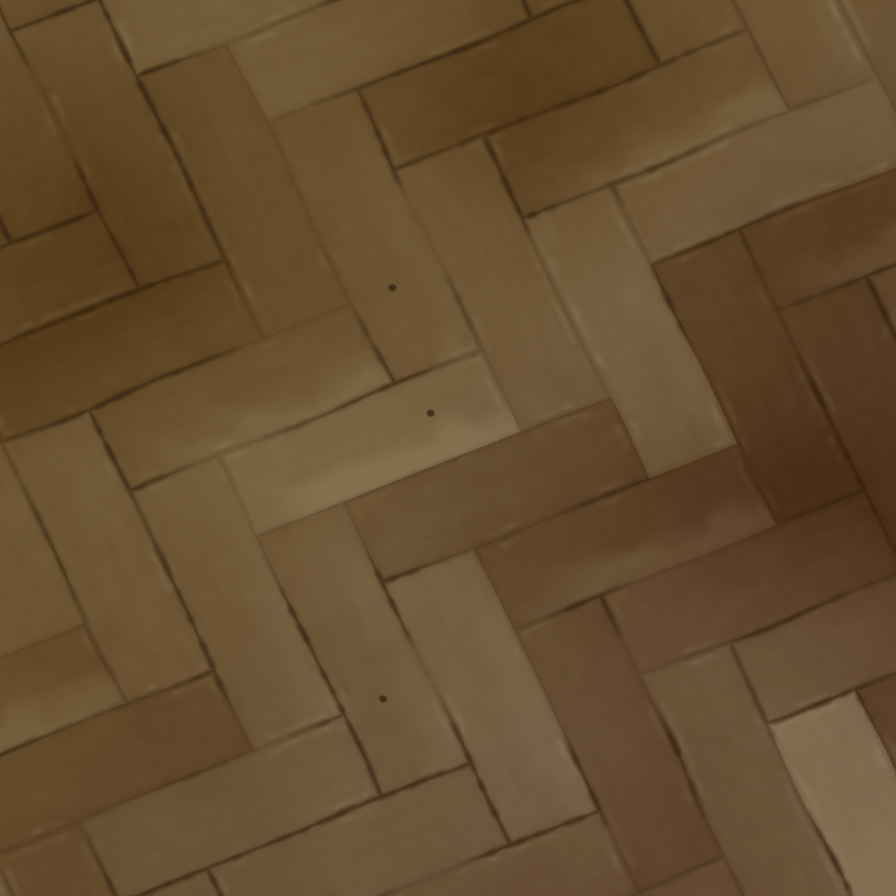
Reproduce this texture procedurally as a Shadertoy shader.

```glsl
#define AXIS_U vec2(0.0986, 0.0390)
#define AXIS_V vec2(0.0440, -0.0911)
#define ANCHOR vec2(0.156, 0.914)
#define FALLING_LENGTH 3.2
#define MID_WOOD vec3(0.404, 0.309, 0.189)
#define TONE_STEP vec3(0.088, 0.096, 0.092)
#define SEAM_COLOR vec3(0.18, 0.11, 0.05)
#define SEAM_HALF 0.03
#define BLOCK_VARIATION 0.6
#define GRAIN_AMOUNT 0.2

float hash(vec2 p) {
    vec3 q = fract(vec3(p.xyx) * 0.1031);
    q += dot(q, q.yzx + 33.33);
    return fract((q.x + q.y) * q.z);
}

float noise(vec2 p) {
    vec2 i = floor(p), f = fract(p);
    f = f * f * (3.0 - 2.0 * f);
    return mix(mix(hash(i), hash(i + vec2(1, 0)), f.x),
               mix(hash(i + vec2(0, 1)), hash(i + vec2(1, 1)), f.x), f.y);
}

float fbm(vec2 p) {
    float sum = 0.0, amp = 0.5;
    for (int i = 0; i < 4; i++) {
        sum += amp * noise(p);
        p = p * 2.03 + 17.0;
        amp *= 0.5;
    }
    return sum;
}

float spot(vec2 p, vec2 center, float radius) {
    vec2 d = (p - center) / radius;
    return exp(-dot(d, d));
}

// Broad shade and light over the floor
float lighting(vec2 p) {
    float shade = 1.05 * spot(p, vec2(0.10, 0.74), 0.17)
                + 1.40 * spot(p, vec2(0.99, 0.50), 0.22)
                + 0.65 * spot(p, vec2(0.59, 0.88), 0.16)
                + 0.35 * spot(p, vec2(0.15, 0.18), 0.16)
                + 0.35 * spot(p, vec2(0.62, 0.37), 0.12);
    float light = 0.40 * spot(p, vec2(0.25, 0.42), 0.20)
                + 0.40 * spot(p, vec2(0.47, 0.22), 0.17)
                + 0.35 * spot(p, vec2(0.30, 0.95), 0.15)
                + 0.40 * spot(p, vec2(0.88, 0.26), 0.09);
    return light - shade;
}

// Single blocks polished brighter, by their center
float polish(vec2 center) {
    return 0.80 * spot(center, vec2(0.71, 0.635), 0.055)
         + 0.70 * spot(center, vec2(0.86, 0.81), 0.055)
         + 0.30 * spot(center, vec2(0.42, 0.50), 0.055)
         + 1.00 * spot(center, vec2(0.98, 0.06), 0.07);
}

vec3 parquet(vec2 p) {
    mat2 axes = mat2(AXIS_U, AXIS_V);
    vec2 q = inverse(axes) * (p - ANCHOR);
    q += 0.06 * (vec2(noise(q * 0.9 + 40.0), noise(q * 0.9 + 70.0)) - 0.5);

    // Herringbone: each column holds a falling block, then three rising ones
    float column = floor(q.x), period = FALLING_LENGTH + 3.0;
    float band = floor((q.y - column) / period);
    float drop = q.y - column - band * period;
    bool falling = drop < FALLING_LENGTH;
    float stair = drop - FALLING_LENGTH;
    vec2 size = vec2(falling ? FALLING_LENGTH : 3.0, 1.0);
    vec2 local = falling ? vec2(drop, fract(q.x))
                         : vec2(2.0 - floor(stair) + fract(q.x), fract(stair));
    vec2 start = q - (falling ? local.yx : local);
    vec2 center = p + axes * (start + 0.5 * (falling ? size.yx : size) - q);
    vec2 key = falling ? vec2(column, band + 61.0)
                       : vec2(column - 2.0 + floor(stair), band + 237.0);
    float id = hash(key), id2 = hash(key + 119.0);

    // Tone of block and place
    float tone = (id - 0.5) * BLOCK_VARIATION + polish(center);
    tone += lighting(mix(p, center, 0.3)) + 0.75 * (fbm(p * 5.0 + 9.0) - 0.47);

    // Grain and fine mottling
    vec2 grainPos = local * vec2(1.6, 11.0) + 50.0 * vec2(id, id2);
    tone += GRAIN_AMOUNT * (fbm(grainPos) - 0.47);
    tone += 0.22 * (fbm(p * 75.0) - 0.47);

    // Worn pale strip along one side of some rising blocks
    float strip = smoothstep(0.5, 0.85, local.y + 0.25 * (noise(local * 3.0 + id * 30.0) - 0.5));
    strip *= smoothstep(0.6, 0.75, id2) * smoothstep(0.0, 1.0, local.x);
    tone += falling ? 0.2 * strip : 0.6 * strip;

    // Patchy seams, with chipped pale flecks beside them
    vec2 toEdge = min(local, size - local);
    float edge = min(toEdge.x, toEdge.y);
    float rough = noise(q * 9.0);
    float fleck = smoothstep(0.03, 0.06, edge) * (1.0 - smoothstep(0.07, 0.15, edge));
    tone += 0.55 * fleck * smoothstep(0.55, 0.8, noise(q * 2.3 + 23.0)) * rough;
    tone -= 0.15 * exp(-edge * 12.0);
    float width = SEAM_HALF * (0.55 + 0.8 * rough);
    float seam = exp(-edge * edge / (width * width));
    seam *= 0.09 + 0.6 * smoothstep(0.32, 0.75, noise(q * 1.1 + 5.0)) * (0.6 + 0.4 * rough);

    // Hue drifts from amber to grey at the lower right
    vec3 color = MID_WOOD + TONE_STEP * clamp(tone, -1.35, 1.3);
    color.b += 0.03 * (smoothstep(0.6, 1.5, p.x + 1.0 - p.y) - 0.4);

    // Rare nail holes
    float nail = smoothstep(0.055, 0.025, length(local - vec2(2.2, 0.45))) * step(0.95, id2);
    return mix(color, SEAM_COLOR, max(seam, 0.7 * nail));
}

void mainImage(out vec4 fragColor, in vec2 fragCoord) {
    // Four samples per pixel smooth the joints
    vec3 sum = vec3(0);
    for (int i = 0; i < 4; i++) {
        vec2 shift = vec2(i % 2, i / 2) * 0.5 - 0.25;
        sum += parquet((fragCoord + shift) / iResolution.xy);
    }
    fragColor = vec4(sum / 4.0, 1.0);
}
```
